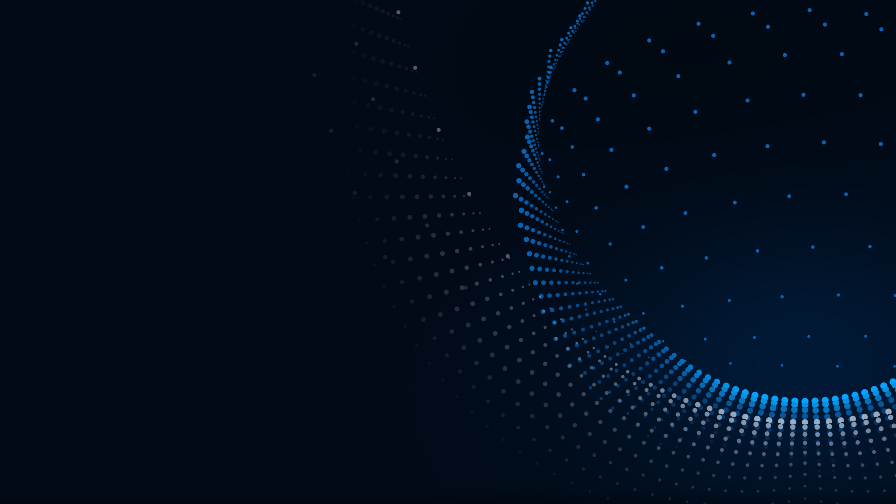
This background is drawn by a WebGL 1 fragment shader. Its source:

```glsl
precision highp float;
// A dotted ring seen from inside: sparse blue dots on tilted circles, a dense
// blue rim of dotted rays, and a pale fan of dotted rays spreading outside it.
// Rays use polar cells around the ring centre, the sparse dots a small loop.
uniform vec2 u_resolution;

// The canvas is 432 units tall, with y pointing down from the top edge.
const float HEIGHT = 432.0;
const vec2 CENTER = vec2(690.0, 165.0);
const float RAY_STEP = 0.052;

float hash(float n) {
  return fract(sin(n * 12.9898) * 43758.5453);
}

// Angle 0 points down, positive angles turn to the left.
vec2 polar(float angle, float radius) {
  return CENTER + radius * vec2(-sin(angle), cos(angle));
}

float disc(float dist, float radius) {
  float soft = 0.5 * HEIGHT / u_resolution.y;
  return 1.0 - smoothstep(radius - soft, radius + soft, dist);
}

// Distance to the nearest dot on a ray; along is that dot's place from 0 to 1.
float rayDots(vec2 p, vec2 a, vec2 b, float count, out float along) {
  vec2 ab = b - a;
  float t = clamp(dot(p - a, ab) / dot(ab, ab), 0.0001, 1.0);
  along = pow(floor(pow(t, 0.75) * count + 0.5) / count, 1.3333);
  return distance(p, a + ab * along);
}

float fanInner(float angle) {
  return 197.0 + 31.0 * angle * angle + pow(abs(angle), 6.0);
}

vec3 background(vec2 p) {
  vec3 color = vec3(0.004, 0.042, 0.094);
  vec2 toGlow = (p - vec2(685.0, 310.0)) / vec2(170.0, 125.0);
  color += vec3(0.002, 0.058, 0.120) * exp(-dot(toGlow, toGlow));
  vec2 toShade = (p - vec2(600.0, 60.0)) / vec2(260.0, 150.0);
  color *= 1.0 - 0.22 * exp(-dot(toShade, toShade));
  return color * (0.75 + 0.25 * smoothstep(0.0, 14.0, HEIGHT - p.y));
}

// Sparse dots on stacked, tilted circles inside the ring.
float innerDots(vec2 p) {
  float cover = 0.0;
  for (int ring = -4; ring <= 5; ring++) {
    float k = float(ring);
    float t = k - 1.5;
    float apex = 189.0 + t * (44.8 - t * (0.73 + 0.53 * t));
    float tilt = 100.0 - k * (15.0 + 1.7 * k);
    float start = -1.2 + k * (0.25 + 0.015 * k);
    for (int column = -4; column <= 6; column++) {
      float j = float(column);
      float turn = (j - start) * 0.215;
      vec2 dotPos = vec2(716.0 + 6.0 * k - 228.0 * sin(turn),
                         apex + tilt * (1.0 - cos(turn)));
      float radius = 1.75 - 0.13 * max(k, 0.0) - 0.25 * max(j - 3.0, 0.0);
      cover = max(cover, disc(distance(p, dotPos), radius));
    }
  }
  return cover;
}

// Dense blue rim: bright inside at the bottom, bright outside at the left.
vec4 blueRim(vec2 p, float phi) {
  vec4 rim = vec4(0.0);
  for (int i = -1; i <= 4; i++) {
    float id = floor(phi / RAY_STEP) + float(i);
    float angle = id * RAY_STEP;
    float inner = mix(179.0, 240.0, smoothstep(0.8, 2.2, angle));
    float outer = 246.0 + 8.0 * (hash(id) - 0.5);
    float s;
    float d = rayDots(p, polar(angle * 0.93, inner), polar(angle, outer), 10.0, s);
    float side = smoothstep(0.2, 1.5, angle);
    float top = smoothstep(1.6, 2.2, angle);
    float radius = mix(mix(3.0, 0.8, s), mix(0.6, 2.3, s) - 0.9 * top * s, side);
    float alpha = mix(exp(-2.6 * s), mix(0.55, 0.9, s), side);
    alpha *= disc(d, radius) * step(-0.6, angle) * step(angle, 2.42);
    vec3 tint = mix(vec3(0.02, 0.64, 1.0), vec3(0.03, 0.43, 0.78),
                    max(smoothstep(0.0, 0.35, s), smoothstep(0.2, 0.9, angle)));
    if (alpha > rim.a) rim = vec4(tint, alpha);
  }
  return rim;
}

// Pale fan of rays, white near the bottom and fading to grey at the left.
float paleFan(vec2 p, float phi) {
  float cover = 0.0;
  for (int i = -1; i <= 2; i++) {
    float angle = (floor(phi / RAY_STEP) + float(i)) * RAY_STEP;
    float s;
    float d = rayDots(p, polar(angle, fanInner(angle)),
                      polar(angle, 285.0 + 75.0 * abs(angle)), 10.0, s);
    float side = smoothstep(0.2, 1.15, angle);
    float radius = mix(mix(2.7, 0.8, sqrt(s)), 0.8 + 1.3 * sin(3.1416 * s), side);
    float alpha = mix(0.85 * exp(-2.4 * s), 0.38 * (1.0 - s), side);
    alpha *= 1.0 - 0.75 * smoothstep(1.3, 1.8, angle);
    alpha *= step(-0.6, angle) * step(angle, 2.0);
    cover = max(cover, alpha * disc(d, radius));
  }
  // Loose dots on parallel arcs above the fan.
  for (int arc = 0; arc < 3; arc++) {
    for (int i = 0; i < 5; i++) {
      float n = float(i);
      float angle = 1.36 + n * (0.223 - 0.0165 * n);
      vec2 dotPos = polar(angle, fanInner(angle)) + float(arc) * vec2(-36.0, 27.0);
      cover = max(cover, disc(distance(p, dotPos), 1.7) * 0.45 / (1.0 + 1.6 * float(arc)));
    }
  }
  return cover;
}

void main() {
  vec2 p = gl_FragCoord.xy * HEIGHT / u_resolution.y;
  p.y = HEIGHT - p.y;
  vec2 v = p - CENTER;
  float phi = atan(-v.x, v.y);
  vec3 color = background(p);
  color = mix(color, vec3(0.03, 0.42, 0.78), 0.9 * innerDots(p));
  vec4 rim = blueRim(p, phi);
  color = mix(color, rim.rgb, rim.a);
  color = mix(color, vec3(0.70, 0.76, 0.83), paleFan(p, phi));
  gl_FragColor = vec4(color, 1.0);
}
```
